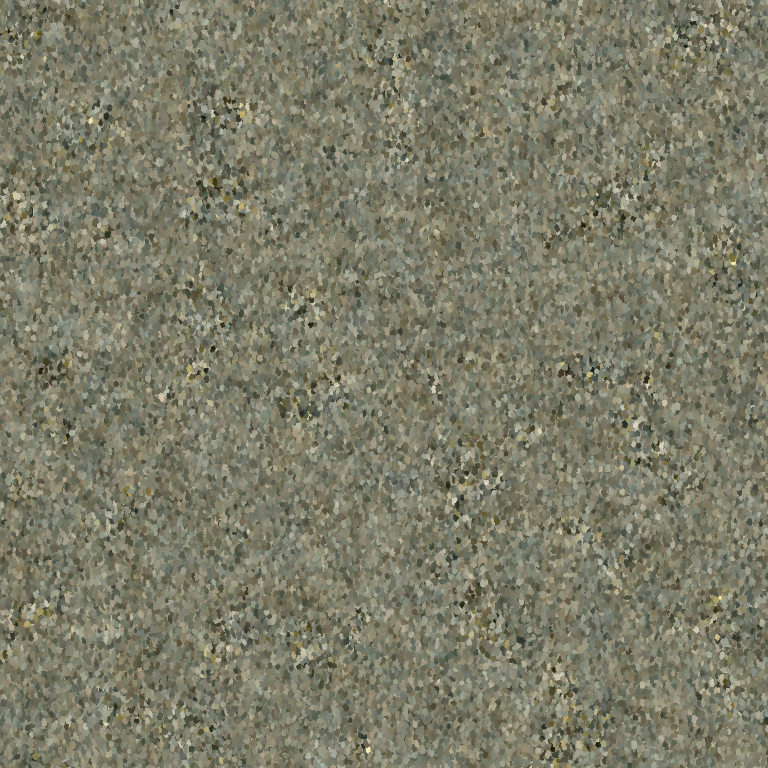
This texture is drawn by a Shadertoy shader. Its source:

```glsl
// Speckled olive-grey stone: layers of small, upright, ragged paint-like dabs.
// Every dab has a random tone and hue; slow gradient noise mottles the surface
// and gathers high-contrast, bluish and ochre dabs into loose clusters.

const float TAU = 6.2831853;
const int LAYERS = 3;
const float MEAN_TONE = 0.487;
const float TONE_SPREAD = 0.19;
const vec2 CELL_SIZE = vec2(0.0056, 0.0078);
const vec2 DAB_RADIUS = vec2(0.0032, 0.0048);
const vec3 WARM_SHIFT = vec3(0.030, 0.000, -0.004);
const vec3 BLUE_SHIFT = vec3(-0.030, 0.004, 0.050);
const vec3 OCHRE_SHIFT = vec3(0.090, 0.060, -0.060);

vec3 hash3(vec3 p) {
    p = fract(p * vec3(0.1031, 0.1030, 0.0973));
    p += dot(p, p.yxz + 33.33);
    return fract((p.xxy + p.yxx) * p.zyx);
}

// Gradient noise, roughly -0.7 to 0.7
float cornerSlope(vec2 corner, vec2 offset, float seed) {
    float angle = TAU * hash3(vec3(corner, seed)).x;
    return dot(vec2(cos(angle), sin(angle)), offset);
}

float gradientNoise(vec2 p, float seed) {
    vec2 i = floor(p);
    vec2 f = p - i;
    vec2 u = f * f * f * (f * (f * 6.0 - 15.0) + 10.0);
    vec2 e = vec2(1.0, 0.0);
    float low = mix(cornerSlope(i, f, seed), cornerSlope(i + e, f - e, seed), u.x);
    float high = mix(cornerSlope(i + e.yx, f - e.yx, seed),
                     cornerSlope(i + e.xx, f - e.xx, seed), u.x);
    return mix(low, high, u.y);
}

// Olive-grey ramp: blue falls a little faster than red and green
vec3 stoneColor(float tone) {
    return vec3(tone, 0.97 * tone + 0.014, 0.92 * tone - 0.036);
}

// Random colour of one dab, given the local brightness and cluster strength
vec3 dabColor(vec3 id, float localTone, float cluster, float blueness) {
    vec3 a = hash3(id + 17.0);
    vec3 b = hash3(id + 71.0);
    float contrast = 0.88 + 0.65 * cluster;
    float tone = localTone + TONE_SPREAD * contrast * (a.x + a.y + a.z - 1.5);
    vec3 color = stoneColor(clamp(tone, 0.08, 0.86));
    color += WARM_SHIFT * (b.x * 2.0 - 1.0);
    color += BLUE_SHIFT * (b.y - 0.5 + blueness);
    color += OCHRE_SHIFT * smoothstep(0.90, 0.98, b.z) * (0.25 + cluster);
    return color;
}

// Soft-edged coverage of a slightly tilted ellipse
float dabCoverage(vec2 p, vec2 radius, float tilt, float softness) {
    float c = cos(tilt);
    float s = sin(tilt);
    vec2 q = vec2(c * p.x + s * p.y, c * p.y - s * p.x);
    float dist = (length(q / radius) - 1.0) * min(radius.x, radius.y);
    return 1.0 - smoothstep(-softness, softness, dist);
}

// Paint one layer of jittered dabs over the colour below
vec3 paintDabs(vec3 color, vec2 p, float layer, float localTone,
               float cluster, float blueness, float softness) {
    vec2 home = floor(p / CELL_SIZE);
    for (int y = -1; y <= 1; y++) {
        for (int x = -1; x <= 1; x++) {
            vec2 cell = home + vec2(x, y);
            vec3 id = vec3(cell, layer * 7.0 + 3.0);
            vec3 place = hash3(id);
            vec3 form = hash3(id + 41.0);
            vec2 center = (cell + place.xy) * CELL_SIZE;
            vec2 radius = DAB_RADIUS * mix(vec2(0.65), vec2(1.25), form.xy);
            float tilt = 0.8 * (place.z - 0.5);
            float cover = dabCoverage(p - center, radius, tilt, softness);
            color = mix(color, dabColor(id, localTone, cluster, blueness), cover);
        }
    }
    return color;
}

void mainImage(out vec4 fragColor, in vec2 fragCoord) {
    vec2 uv = fragCoord / iResolution.y;
    float softness = 0.5 / iResolution.y;

    // Slow fields: clusters, bluish areas, mottling and dark pits
    float cluster = smoothstep(0.05, 0.45, gradientNoise(uv * 9.0, 1.0)
                             + 0.5 * gradientNoise(uv * 24.0, 2.0));
    float blueness = 0.7 * gradientNoise(uv * 20.0, 3.0);
    float mottling = 0.06 * gradientNoise(uv * 13.0, 4.0)
                   + 0.08 * gradientNoise(uv * 42.0, 5.0);
    float pits = smoothstep(0.25, 0.55, gradientNoise(uv * 70.0, 6.0));
    float localTone = MEAN_TONE + mottling - 0.16 * pits * cluster;

    // Fine warp that frays the dab edges
    vec2 fray = vec2(gradientNoise(uv * 330.0, 8.0), gradientNoise(uv * 330.0, 9.0));
    vec2 p = uv + 0.0020 * fray;

    vec3 color = stoneColor(localTone);
    for (int i = 0; i < LAYERS; i++) {
        float layer = float(i);
        vec2 shift = CELL_SIZE * vec2(0.37, 0.61) * layer;
        color = paintDabs(color, p + shift, layer, localTone, cluster, blueness, softness);
    }
    fragColor = vec4(clamp(color, 0.0, 1.0), 1.0);
}
```
